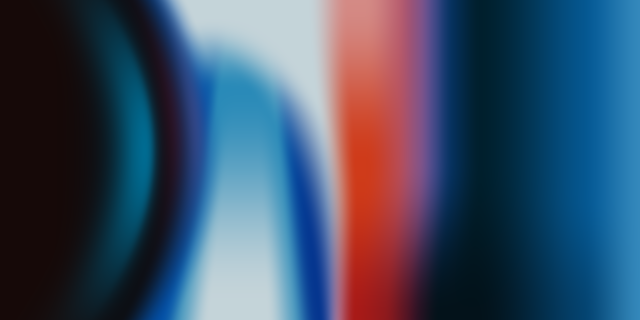
A WebGL 1 fragment shader for this background:

```glsl
precision highp float;

uniform vec2 u_resolution;

// Palette
const vec3 BROWN = vec3(0.085, 0.035, 0.03);
const vec3 INK = vec3(0.045, 0.055, 0.075);
const vec3 ARC_CYAN = vec3(0.0, 0.42, 0.57);
const vec3 MAROON = vec3(0.22, 0.07, 0.15);
const vec3 PALE = vec3(0.77, 0.83, 0.85);
const vec3 LILAC = vec3(0.70, 0.60, 0.76);
const vec3 COBALT = vec3(0.01, 0.31, 0.65);
const vec3 NAVY = vec3(0.02, 0.21, 0.56);
const vec3 CYAN = vec3(0.16, 0.54, 0.72);
const vec3 RED_LOW = vec3(0.66, 0.10, 0.09);
const vec3 RED_MID = vec3(0.81, 0.23, 0.10);
const vec3 PINK = vec3(0.83, 0.54, 0.52);
const vec3 ROSE = vec3(0.69, 0.32, 0.41);
const vec3 VIOLET = vec3(0.42, 0.33, 0.59);
const vec3 EDGE_BLUE = vec3(0.03, 0.22, 0.44);
const vec3 DEEP_TEAL = vec3(0.0, 0.12, 0.17);
const vec3 NIGHT = vec3(0.01, 0.07, 0.10);
const vec3 RIGHT_BLUE = vec3(0.02, 0.36, 0.60);
const vec3 RIGHT_SKY = vec3(0.21, 0.54, 0.74);

// Shape, in fractions of the canvas
const float BULGE_Y = 0.53;
const float ARC_X = 0.226;
const float ARC_BEND = 0.34;
const float EDGE_X = 0.302;
const float EDGE_BEND = 0.27;
const float ARCH_FOOT = 0.517;
const float ARCH_LEAN = 0.21;
const float ARCH_TOP = 0.85;

float bell(float d, float width) {
  float t = d / width;
  return exp(-t * t);
}

// Dark left side with a curved cyan glow, sharper on its outer side
vec3 leftShade(vec2 uv, float bend) {
  vec3 col = mix(BROWN, INK, smoothstep(0.08, 0.20, uv.x));
  float d = uv.x - (ARC_X - ARC_BEND * bend);
  float width = mix(0.045, 0.018, smoothstep(-0.02, 0.02, d));
  width += 0.05 * bend;
  float glow = bell(d, width) * bell(uv.y - BULGE_Y, 0.38);
  return mix(col, ARC_CYAN, glow);
}

// Pale veil holding a blue arch with a bright core rising from below
vec3 flame(vec2 uv) {
  vec3 veil = mix(LILAC, PALE, smoothstep(0.0, 0.4, uv.y));

  float x = uv.x - mix(0.372, 0.39, uv.y);
  float core = 1.0 - smoothstep(mix(0.045, 0.0, uv.y),
                                mix(0.135, 0.05, uv.y), abs(x));
  float lift = 1.0 - smoothstep(0.05, 0.75, uv.y);
  vec3 blue = mix(COBALT, NAVY, smoothstep(0.04, 0.12, x));
  vec3 arch = mix(blue, CYAN, smoothstep(0.0, 0.6, core));
  arch = mix(arch, PALE, lift * core * core);
  arch = mix(arch, CYAN, 0.6 * smoothstep(0.62, 0.85, uv.y));

  float right = ARCH_FOOT - ARCH_LEAN * uv.y * uv.y * uv.y;
  float soft = mix(0.018, 0.065, uv.y);
  float top = ARCH_TOP - 5.0 * (uv.x - 0.35) * (uv.x - 0.35);
  float mask = smoothstep(-soft, soft, right - uv.x);
  mask *= 1.0 - smoothstep(-0.13, 0.10, uv.y - top);
  return mix(veil, arch, mask);
}

// Warm band cooling through violet into the dark blue on the right
vec3 warmAndRight(vec2 uv) {
  vec3 col = mix(RED_LOW, RED_MID, smoothstep(0.0, 0.45, uv.y));
  col = mix(col, PINK, smoothstep(0.48, 1.0, uv.y));

  float high = smoothstep(0.0, 0.5, uv.y);
  float shift = 0.02 * (high - 1.0);
  float x = uv.x - shift;
  vec3 rose = mix(vec3(0.52, 0.10, 0.12), ROSE, high);
  vec3 violet = mix(MAROON, VIOLET, high);
  vec3 blue = mix(NIGHT, EDGE_BLUE, high);
  vec3 dark = mix(NIGHT, DEEP_TEAL, high);
  col = mix(col, rose, smoothstep(0.57, 0.65, x));
  col = mix(col, violet, smoothstep(0.62, 0.68, x));
  col = mix(col, blue, smoothstep(0.655, 0.71, x));
  col = mix(col, dark, smoothstep(0.68, 0.755, x));

  float dim = mix(0.78, 1.0, smoothstep(0.0, 0.4, uv.y));
  col = mix(col, RIGHT_BLUE * dim, smoothstep(0.74, 0.95, uv.x));
  return mix(col, RIGHT_SKY, smoothstep(0.91, 1.01, uv.x));
}

void main() {
  vec2 uv = gl_FragCoord.xy / u_resolution;
  float bend = (uv.y - BULGE_Y) * (uv.y - BULGE_Y);

  vec3 col = leftShade(uv, bend);

  // Curved left edge with a maroon and violet fringe
  float edge = uv.x - (EDGE_X - EDGE_BEND * bend);
  float fringe = bell(uv.y - 0.62, 0.3);
  col = mix(col, MAROON, 0.7 * fringe * bell(edge + 0.025, 0.022));
  vec3 body = mix(COBALT, flame(uv), smoothstep(-0.01, 0.05, edge));
  col = mix(col, body, smoothstep(-0.04, 0.03, edge));
  col = mix(col, VIOLET, 0.4 * fringe * bell(edge - 0.005, 0.018));

  // Left edge of the warm band
  float warmEdge = mix(0.534, 0.513, smoothstep(0.3, 1.0, uv.y));
  float soft = mix(0.022, 0.032, uv.y);
  col = mix(col, warmAndRight(uv), smoothstep(-soft, soft, uv.x - warmEdge));

  gl_FragColor = vec4(col, 1.0);
}
```
